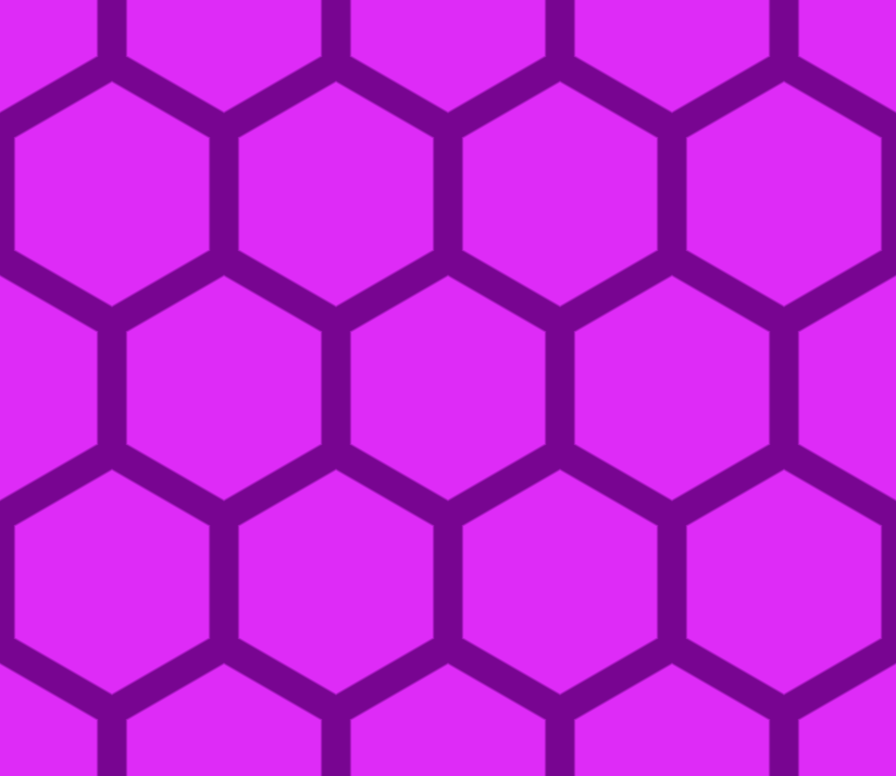
A Shadertoy shader for this pattern:

```glsl
// Honeycomb of flat bright hexagons divided by dark lines of even width.
// Two interleaved rectangular grids give the nearest hexagon centre, and
// a hexagonal distance gives the line. Whole repeats make the canvas tile.

#define COLUMNS 4.0                     // hexagons across
#define ROW_PAIRS 2.0                   // pairs of staggered rows down
#define LINE_WIDTH 0.131                // in hexagon widths
#define EDGE_SOFTNESS 0.008             // half width of the edge blend
#define FILL_COLOR vec3(0.87, 0.17, 0.97)
#define LINE_COLOR vec3(0.47, 0.02, 0.57)

const float SQRT3 = sqrt(3.0);

// Offset from the nearest hexagon centre; hexagons are one unit wide.
vec2 hexOffset(vec2 p) {
    vec2 period = vec2(1.0, SQRT3);
    vec2 evenRow = mod(p + 0.5 * period, period) - 0.5 * period;
    vec2 oddRow = mod(p, period) - 0.5 * period;
    return dot(evenRow, evenRow) < dot(oddRow, oddRow) ? evenRow : oddRow;
}

// Distance from a point inside a pointy-topped hexagon to its border.
float borderDistance(vec2 offset) {
    vec2 q = abs(offset);
    return 0.5 - max(q.x, dot(q, vec2(0.5, 0.5 * SQRT3)));
}

void mainImage(out vec4 fragColor, in vec2 fragCoord) {
    // Canvas to hexagon units
    vec2 uv = fragCoord / iResolution.xy;
    vec2 p = uv * vec2(COLUMNS, ROW_PAIRS * SQRT3);

    // Smooth line edges, never narrower than the pixel grid allows
    float pixel = COLUMNS / iResolution.x;
    float softness = max(EDGE_SOFTNESS, 0.75 * pixel);
    float halfLine = 0.5 * LINE_WIDTH;
    float border = borderDistance(hexOffset(p));
    float fill = smoothstep(halfLine - softness, halfLine + softness, border);

    fragColor = vec4(mix(LINE_COLOR, FILL_COLOR, fill), 1.0);
}
```
